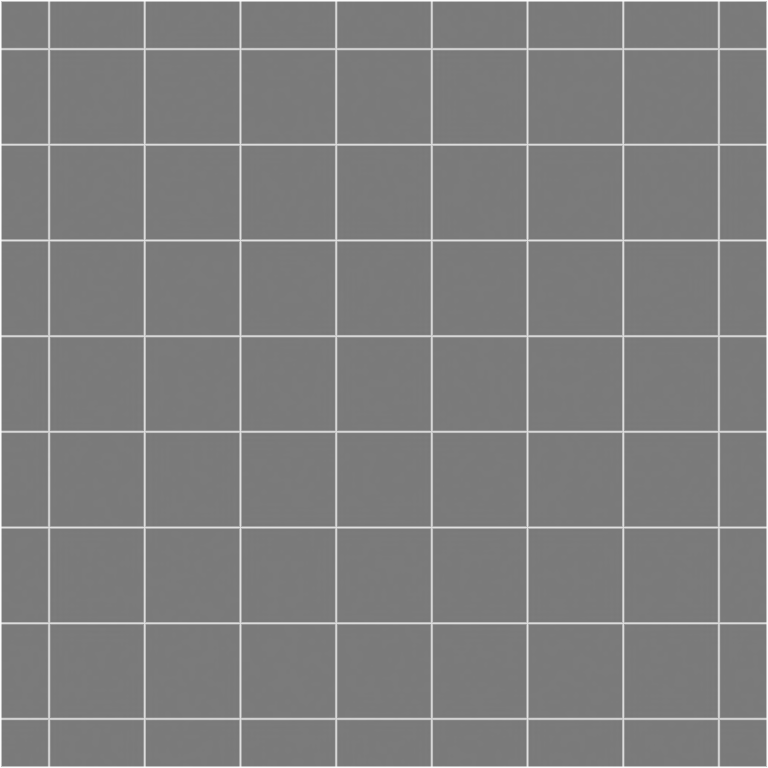
Reproduce this pattern procedurally as a WebGL 2 fragment shader.

```glsl
#version 300 es
precision highp float;

#define TILE_PITCH 0.1246
#define LINE_WIDTH 0.00195
#define LINE_SOFTNESS 0.0025
#define BORDER_WIDTH 0.002
#define TILE_GREY 0.48
#define LINE_GREY 0.99
#define BORDER_GREY 0.985
#define RIPPLE_LENGTH 0.0075
#define RIPPLE_REACH 0.014
#define RIPPLE_STRENGTH 0.009
#define GRAIN_CELLS 128.0
#define GRAIN_STRENGTH 0.004

uniform vec2 u_resolution;
out vec4 fragColor;

float hash(vec2 p) {
    vec3 q = fract(p.xyx * vec3(0.1031, 0.1030, 0.0973));
    q += dot(q, q.yzx + 33.33);
    return fract((q.x + q.y) * q.z);
}

float valueNoise(vec2 p) {
    vec2 cell = floor(p);
    vec2 f = fract(p);
    f = f * f * (3.0 - 2.0 * f);
    float low = mix(hash(cell), hash(cell + vec2(1.0, 0.0)), f.x);
    float high = mix(hash(cell + vec2(0.0, 1.0)), hash(cell + 1.0), f.x);
    return mix(low, high, f.y);
}

// Box-filtered coverage of a stripe centred on zero distance
vec2 stripeCoverage(vec2 dist, float width, vec2 blur) {
    vec2 upper = min(vec2(0.5 * width), dist + 0.5 * blur);
    vec2 lower = max(vec2(-0.5 * width), dist - 0.5 * blur);
    return clamp((upper - lower) / blur, 0.0, 1.0);
}

// Faint alternating bands that fade away from a line
vec2 lineRipple(vec2 dist) {
    return cos(6.28319 * dist / RIPPLE_LENGTH) * exp(-dist / RIPPLE_REACH);
}

void main() {
    vec2 uv = gl_FragCoord.xy / u_resolution;
    vec2 pixel = 1.0 / u_resolution;

    // Tiles are centred on the canvas, with half tiles at the edges
    vec2 gridPos = (uv - 0.5) / TILE_PITCH + 0.5;
    vec2 tile = floor(gridPos);
    vec2 toLine = (0.5 - abs(fract(gridPos) - 0.5)) * TILE_PITCH;

    // Subtle surface wear, different in each tile
    vec2 wear = vec2(hash(tile + 17.0), hash(tile + 43.0));
    float ripple = dot(lineRipple(toLine), wear) * valueNoise(uv * 40.0);
    float grain = valueNoise(uv * GRAIN_CELLS) - 0.5;
    float grey = TILE_GREY + RIPPLE_STRENGTH * ripple + GRAIN_STRENGTH * grain;

    // Grid lines
    vec2 line = stripeCoverage(toLine, LINE_WIDTH, max(pixel, vec2(LINE_SOFTNESS)));
    grey = mix(grey, LINE_GREY, max(line.x, line.y));

    // Bright outer border
    vec2 toEdge = min(uv, 1.0 - uv);
    vec2 border = stripeCoverage(toEdge, 2.0 * BORDER_WIDTH, pixel);
    grey = mix(grey, BORDER_GREY, max(border.x, border.y));

    fragColor = vec4(vec3(grey), 1.0);
}
```
